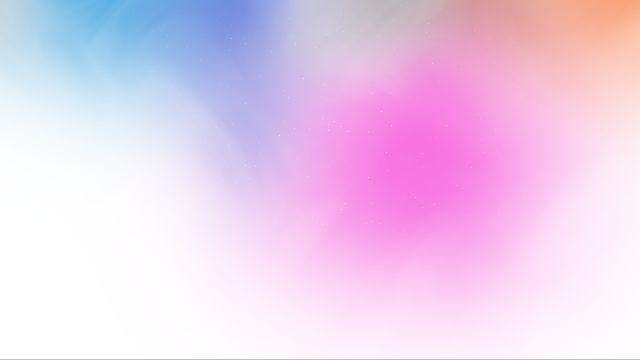
This background is drawn by a WebGL 1 fragment shader. Its source:

```glsl
precision highp float;
// Soft blue, pink and orange clouds drifting over white, with fine pale dust.
uniform vec2 u_resolution;

float hash(vec2 p) {
  p = fract(p * vec2(0.1031, 0.1137));
  p += dot(p, p.yx + 33.33);
  return fract((p.x + p.y) * p.x * 7.31);
}

// Layered, warped sines in the range -1 to 1.
float smoke(vec2 p) {
  float sum = 0.0, amp = 0.5;
  for (int i = 0; i < 5; i++) {
    p += 0.7 * sin(p.yx * 1.3 + float(i) * 1.9);
    sum += amp * sin(p.x) * cos(p.y);
    p = mat2(1.4, 1.1, -1.1, 1.4) * p + 2.3;
    amp *= 0.55;
  }
  return sum;
}

// Gaussian glow laid over the colour below.
vec3 glow(vec3 base, vec2 p, vec2 center, vec2 radius, vec3 tint, float strength) {
  vec2 d = (p - center) / radius;
  return mix(base, tint, strength * exp(-dot(d, d)));
}

// One tiny soft speck at a random place in some of the cells.
float dust(vec2 p, float cells) {
  vec2 id = floor(p * cells);
  vec2 spot = 0.15 + 0.7 * vec2(hash(id + 3.7), hash(id + 19.1));
  float d = length(fract(p * cells) - spot) / cells;
  float size = mix(0.0015, 0.0028, hash(id + 41.3));
  return step(0.72, hash(id + 7.9)) * (1.0 - smoothstep(0.0, size, d));
}

void main() {
  vec2 uv = gl_FragCoord.xy / u_resolution;
  vec2 p = vec2(uv.x * 16.0 / 9.0, uv.y);

  // Ragged cloud edges
  float wisps = smoke(p * 7.0);
  vec2 q = p + 0.03 * vec2(smoke(p * 5.0 + 4.0), smoke(p * 5.0 + 11.0));

  // Cool glows at the upper left
  vec3 col = vec3(1.0);
  col = glow(col, q, vec2(0.33, 1.02), vec2(0.34, 0.27), vec3(0.32, 0.67, 0.88), 0.95);
  col = glow(col, q, vec2(0.00, 1.03), vec2(0.12, 0.16), vec3(0.72, 0.78, 0.81), 0.60);
  col = glow(col, q, vec2(0.66, 0.99), vec2(0.20, 0.28), vec3(0.39, 0.53, 0.87), 0.85);

  // Warm glows at the upper right
  col = glow(col, q, vec2(1.76, 1.05), vec2(0.42, 0.29), vec3(0.98, 0.62, 0.42), 0.95);
  col = glow(col, q, vec2(1.33, 1.04), vec2(0.22, 0.22), vec3(0.80, 0.58, 0.52), 0.85);

  // Pink heart with a violet left rim
  col = glow(col, q, vec2(1.15, 0.53), vec2(0.40, 0.36), vec3(0.97, 0.45, 0.88), 0.97);
  col = glow(col, q, vec2(1.19, 0.71), vec2(0.16, 0.16), vec3(0.97, 0.46, 0.88), 0.55);
  col = glow(col, q, vec2(0.71, 0.68), vec2(0.15, 0.22), vec3(0.64, 0.65, 0.89), 0.60);

  // Grey haze along the top
  col = glow(col, q, vec2(0.90, 0.93), vec2(0.14, 0.15), vec3(0.80, 0.80, 0.87), 0.75);
  col = glow(col, q, vec2(1.08, 1.03), vec2(0.17, 0.16), vec3(0.64, 0.64, 0.65), 0.80);

  // Pale wisps and slightly deeper hollows
  col = mix(col, vec3(1.0), 0.16 * smoothstep(-0.1, 0.8, wisps));
  col *= 1.0 - (1.0 - col) * 0.12 * smoothstep(0.1, 0.8, -wisps);

  // Dust, densest around the middle
  float veil = exp(-dot((p - vec2(0.92, 0.65)) / vec2(0.6, 0.42), (p - vec2(0.92, 0.65)) / vec2(0.6, 0.42)));
  col = mix(col, vec3(1.0), 0.6 * veil * max(dust(p, 17.0), dust(p + 5.3, 27.0)));

  // Thin grey line at the foot
  float foot = 1.0 - smoothstep(0.0015, 0.0035, uv.y);
  col = mix(col, vec3(0.70), 0.8 * foot);

  gl_FragColor = vec4(col, 1.0);
}
```
